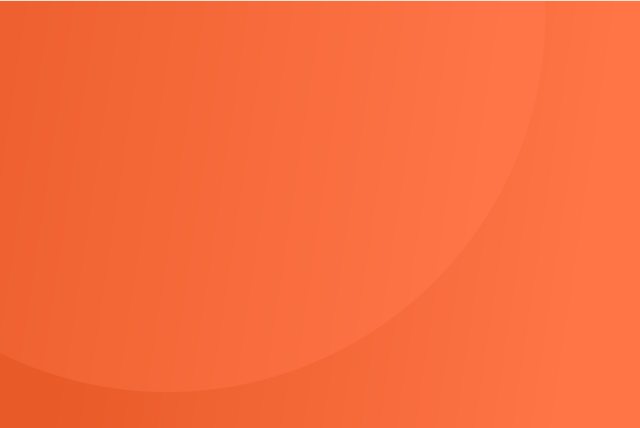
This background is drawn by a Shadertoy shader. Its source:

```glsl
// Diagonal ramp position: mostly rightward, slightly downward
float rampPosition(vec2 p) {
    return p.x + 0.15 * (1.0 - p.y);
}

void mainImage(out vec4 fragColor, in vec2 fragCoord) {
    vec2 p = fragCoord / iResolution.y;
    float pixel = 1.0 / iResolution.y;
    float ramp = rampPosition(p);

    // Backdrop gradient
    vec3 deepOrange = vec3(0.910, 0.353, 0.157);
    vec3 brightOrange = vec3(1.0, 0.459, 0.275);
    vec3 color = mix(deepOrange, brightOrange, clamp((ramp - 0.26) / 1.2, 0.0, 1.0));

    // Large disc with its own lighter gradient
    vec3 discShade = vec3(0.933, 0.376, 0.184);
    vec3 discLight = vec3(1.0, 0.459, 0.280);
    vec3 discColor = mix(discShade, discLight, clamp((ramp - 0.03) / 1.17, 0.0, 1.0));
    float disc = length(p - vec2(0.391, 0.967)) - 0.883;
    color = mix(color, discColor, smoothstep(0.75 * pixel, -0.75 * pixel, disc));

    // Pale hairline along the top edge
    float hairline = clamp((p.y - 0.998) / pixel + 0.5, 0.0, 1.0);
    color = mix(color, vec3(1.0, 0.96, 0.94), hairline);

    fragColor = vec4(color, 1.0);
}
```
